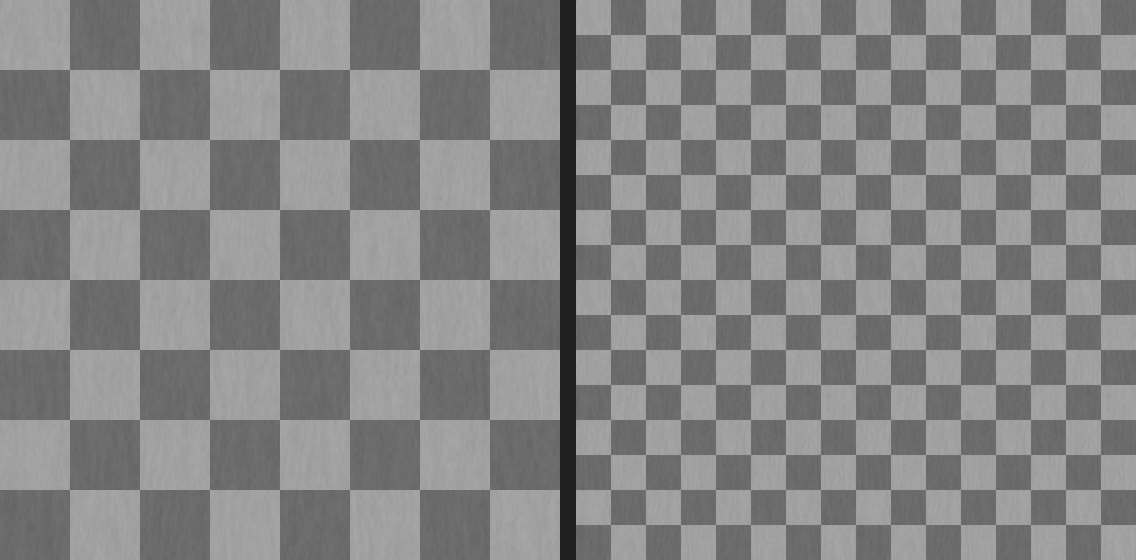
Left, the tile; right, the same tile 2 across and 2 down.
Give the GLSL for this pattern, as a WebGL 1 fragment shader.

```glsl
precision highp float;

uniform vec2 u_resolution;

#define CELLS 8.0
#define LIGHT_GRAY vec3(0.63)
#define DARK_GRAY vec3(0.42)
#define STREAK_FREQ vec2(112.0, 16.0)
#define FIBRE_FREQ vec2(256.0, 96.0)
#define STREAK_DEPTH 0.036
#define FIBRE_DEPTH 0.026
#define WOBBLE 0.006
#define MAX_SLANT 0.14

float hash(vec2 p) {
    vec3 q = fract(p.xyx * vec3(0.1031, 0.1030, 0.0973));
    q += dot(q, q.yzx + 33.33);
    return fract((q.x + q.y) * q.z);
}

// Value noise that wraps after a whole number of lattice steps
float wrappedNoise(vec2 p, vec2 period) {
    vec2 i = floor(p);
    vec2 f = fract(p);
    f = f * f * (3.0 - 2.0 * f);
    vec2 a = mod(i, period);
    vec2 b = mod(i + 1.0, period);
    return mix(mix(hash(a), hash(vec2(b.x, a.y)), f.x),
               mix(hash(vec2(a.x, b.y)), hash(b), f.x), f.y);
}

float centeredNoise(vec2 uv, vec2 freq) {
    return wrappedNoise(uv * freq, freq) - 0.5;
}

// Square wave per axis: -1 in even cells, +1 in odd, smoothed over one pixel
vec2 squareWave(vec2 p, vec2 pixel) {
    vec2 f = fract(p);
    vec2 edgeDistance = min(f, 1.0 - f);
    vec2 side = 2.0 * mod(floor(p), 2.0) - 1.0;
    return side * clamp(2.0 * edgeDistance / pixel, 0.0, 1.0);
}

// Faint, nearly vertical wood grain, cut separately for each square
float woodGrain(vec2 uv) {
    vec2 cell = floor(uv * CELLS);
    vec2 local = fract(uv * CELLS) - 0.5;
    float slant = (hash(cell + 17.0) - 0.5) * MAX_SLANT;
    vec2 offset = vec2(hash(cell + 41.0), hash(cell + 73.0));
    vec2 p = uv + offset;
    p.x += slant * local.y / CELLS;
    p.x += WOBBLE * centeredNoise(p, vec2(24.0, 32.0));
    float streaks = 0.65 * centeredNoise(p, STREAK_FREQ)
                  + 0.35 * centeredNoise(p, STREAK_FREQ * 2.0);
    return STREAK_DEPTH * streaks
         + FIBRE_DEPTH * centeredNoise(p, FIBRE_FREQ);
}

void main() {
    vec2 uv = gl_FragCoord.xy / u_resolution;
    vec2 wave = squareWave(uv * CELLS, CELLS / u_resolution);
    float lightness = 0.5 - 0.5 * wave.x * wave.y;
    vec3 color = mix(DARK_GRAY, LIGHT_GRAY, lightness) + woodGrain(uv);
    gl_FragColor = vec4(color, 1.0);
}
```
